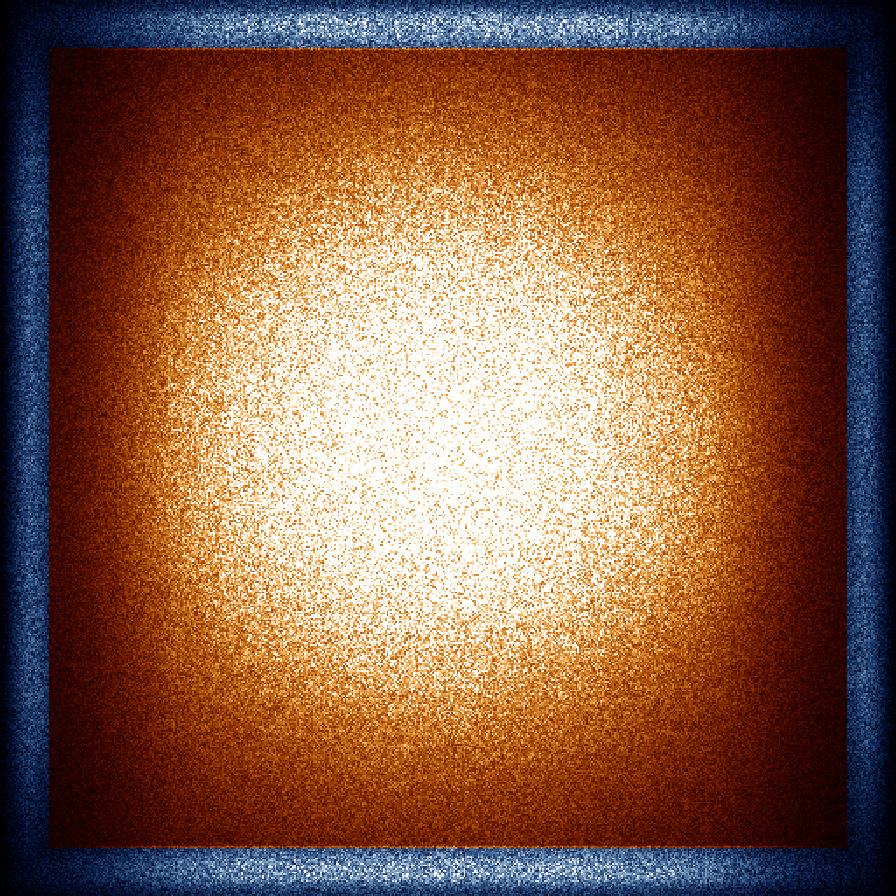
A Shadertoy shader for this background:

```glsl
const vec2 PANEL_HALF = vec2(0.4453, 0.4466);
const vec2 GLOW_CENTER = vec2(0.487, 0.508);
const float GLOW_RADIUS = 0.42;
const float GLOW_POWER = 2.4;
const float GLOW_LEVEL = 1.08;
const float GLOW_FLOOR = 0.07;
const float SIDE_SHADE = 0.48;
const float FRAME_LEVEL = 0.72;
const float RIM_LEVEL = 0.25;
const float RIM_WIDTH = 0.0025;
const float GRAIN_CELLS = 512.0;
const float EMBER_GRAIN = 0.32;
const float STEEL_GRAIN = 0.5;
const float GRAIN_FLOOR = 0.05;
const float STREAK_GAIN = 0.05;
const vec2 STREAK_CELLS = vec2(9.0, 75.0);

// Gains and exponents turn one brightness level into a colour ramp
const vec3 EMBER_GAIN = vec3(1.1, 1.0, 1.0);
const vec3 EMBER_RAMP = vec3(1.0, 2.3, 6.0);
const vec3 STEEL_RAMP = vec3(2.4, 1.65, 1.0);

// Two random values in 0..1 for a lattice cell
vec2 hash2(vec2 cell) {
    uvec2 q = uvec2(ivec2(cell)) * 1664525u + 12345u;
    q.x += q.y * 1664525u;
    q.y += q.x * 1664525u;
    q ^= q >> 16;
    q.x += q.y * 1664525u;
    q.y += q.x * 1664525u;
    q ^= q >> 16;
    return vec2(q & 65535u) / 65535.0;
}

vec2 latticeGradient(vec2 cell) {
    float angle = hash2(cell).x * 6.28319;
    return vec2(cos(angle), sin(angle));
}

float gradientNoise(vec2 p) {
    vec2 cell = floor(p);
    vec2 f = p - cell;
    vec2 w = f * f * f * (f * (f * 6.0 - 15.0) + 10.0);
    vec2 e = vec2(1.0, 0.0);
    float a = dot(latticeGradient(cell), f);
    float b = dot(latticeGradient(cell + e.xy), f - e.xy);
    float c = dot(latticeGradient(cell + e.yx), f - e.yx);
    float d = dot(latticeGradient(cell + e.xx), f - e.xx);
    return mix(mix(a, b, w.x), mix(c, d, w.x), w.y);
}

// Uncorrelated speckle in -1..1, densest around zero
float speckle(vec2 p) {
    vec2 h = hash2(floor(p));
    return h.x + h.y - 1.0;
}

// Warm glow, dimmed toward the left and right sides, with lit top and bottom rims
float panelLevel(vec2 uv, vec2 inset) {
    float r = length(uv - GLOW_CENTER) / GLOW_RADIUS;
    float glow = GLOW_FLOOR + GLOW_LEVEL * exp(-pow(r, GLOW_POWER));
    float sideShade = mix(SIDE_SHADE, 1.0, smoothstep(-0.02, 0.17, inset.x));
    float rim = 1.0 - smoothstep(0.0, RIM_WIDTH, abs(inset.y - 0.5 * RIM_WIDTH));
    rim *= smoothstep(0.0, 0.15, inset.x);
    return glow * sideShade + RIM_LEVEL * rim;
}

// Frame light: brightest mid top and bottom, dark at corners and outer sides
float frameLevel(vec2 border, float outside) {
    float sideFade = smoothstep(-0.005, 0.035, border.x);
    float topFade = mix(0.5, 1.0, smoothstep(0.0, 0.025, border.y));
    float innerFade = mix(0.75, 1.0, smoothstep(0.0, 0.02, outside));
    float along = mix(0.62, 1.0, smoothstep(0.0, 0.4, border.x));
    float corner = mix(0.25, 1.0, smoothstep(0.0, 0.25, max(border.x, border.y)));
    return FRAME_LEVEL * sideFade * topFade * innerFade * along * corner;
}

// Fine grain plus faint woven streaks
float texturedLevel(float level, float grain, float gain, float streak) {
    level *= 1.0 + STREAK_GAIN * streak;
    return clamp(level + grain * (GRAIN_FLOOR + gain * level), 0.0, 1.0);
}

void mainImage(out vec4 fragColor, in vec2 fragCoord) {
    vec2 uv = fragCoord / iResolution.xy;
    vec2 border = 0.5 - abs(uv - 0.5);
    vec2 inset = border - (0.5 - PANEL_HALF);
    float panelDepth = min(inset.x, inset.y);

    float grain = speckle(uv * GRAIN_CELLS);
    float streak = gradientNoise(uv * STREAK_CELLS) + gradientNoise(uv * STREAK_CELLS.yx + 7.0);

    float ember = texturedLevel(panelLevel(uv, inset), grain, EMBER_GRAIN, streak);
    float steel = texturedLevel(frameLevel(border, -panelDepth), grain, STEEL_GRAIN, streak);
    vec3 panelColor = min(EMBER_GAIN * pow(vec3(ember), EMBER_RAMP), 1.0);
    vec3 frameColor = pow(vec3(steel), STEEL_RAMP);

    // Panel over frame with a one-pixel soft edge
    float edge = 1.0 / min(iResolution.x, iResolution.y);
    float panelMask = smoothstep(-edge, edge, panelDepth);
    fragColor = vec4(mix(frameColor, panelColor, panelMask), 1.0);
}
```
